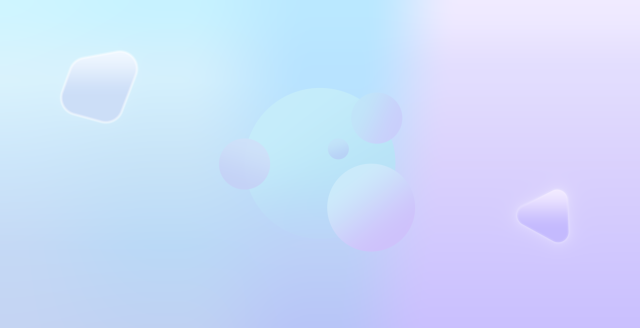
Reproduce this background procedurally as a WebGL 1 fragment shader.

```glsl
precision highp float;
// Soft pastel backdrop: cyan at left melting into lilac at right, with
// translucent gradient discs in the middle and two rounded glassy pebbles.
// Vertical colour ramps are blended sideways; shapes are distance functions.

uniform vec2 u_resolution;

const vec3 WHITE = vec3(1.0);

// Five evenly spaced colours, t = 0 at the top and 1 at the bottom.
vec3 ramp(float t, vec3 a, vec3 b, vec3 c, vec3 d, vec3 e) {
  float s = clamp(t, 0.0, 1.0) * 4.0;
  vec3 col = mix(a, b, smoothstep(0.0, 1.0, s));
  col = mix(col, c, clamp(s - 1.0, 0.0, 1.0));
  col = mix(col, d, clamp(s - 2.0, 0.0, 1.0));
  return mix(col, e, clamp(s - 3.0, 0.0, 1.0));
}

vec3 backdrop(vec2 uv) {
  float t = 1.0 - uv.y;
  vec3 left = ramp(t, vec3(0.81, 0.96, 1.0), vec3(0.85, 0.95, 0.99),
    vec3(0.80, 0.90, 0.98), vec3(0.77, 0.85, 0.96), vec3(0.77, 0.83, 0.95));
  vec3 inner = ramp(t, vec3(0.78, 0.95, 1.0), vec3(0.83, 0.94, 0.99),
    vec3(0.78, 0.89, 0.97), vec3(0.73, 0.85, 0.965), vec3(0.75, 0.82, 0.95));
  vec3 centre = ramp(t, vec3(0.73, 0.91, 1.0), vec3(0.72, 0.89, 1.0),
    vec3(0.73, 0.87, 0.98), vec3(0.74, 0.82, 0.97), vec3(0.72, 0.77, 0.97));
  vec3 right = ramp(t, vec3(0.94, 0.92, 1.0), vec3(0.885, 0.865, 0.995),
    vec3(0.855, 0.82, 0.99), vec3(0.82, 0.785, 0.995), vec3(0.79, 0.75, 0.995));
  float edge = 0.52 + 0.05 * uv.y;
  vec3 col = mix(left, inner, smoothstep(0.0, 0.25, uv.x));
  col = mix(col, centre, smoothstep(0.28, 0.49, uv.x));
  return mix(col, right, smoothstep(edge, edge + 0.15, uv.x));
}

// Antialiased coverage of a signed distance.
float cover(float d, float px) {
  return 1.0 - smoothstep(-0.75 * px, 0.75 * px, d);
}

// Disc filled from colour a to b along the unit direction dir.
vec3 disc(vec3 base, vec2 p, float radius, vec2 dir, vec3 a, vec3 b, float alpha, float px) {
  float t = smoothstep(-0.9, 0.9, dot(p, dir) / radius);
  return mix(base, mix(a, b, t), alpha * cover(length(p) - radius, px));
}

// x: distance to segment a-b, y: side of the edge (positive is inside).
vec2 edgeInfo(vec2 p, vec2 a, vec2 b) {
  vec2 e = b - a;
  vec2 w = p - a;
  float h = clamp(dot(w, e) / max(dot(e, e), 0.00001), 0.0, 1.0);
  return vec2(length(w - e * h), e.x * w.y - e.y * w.x);
}

// Rounded convex quad, corners counter-clockwise; a repeated corner
// makes it a triangle.
float roundedQuad(vec2 p, vec2 a, vec2 b, vec2 c, vec2 d, float radius) {
  vec2 q = min(min(edgeInfo(p, a, b), edgeInfo(p, b, c)),
               min(edgeInfo(p, c, d), edgeInfo(p, d, a)));
  return (q.y < 0.0 ? q.x : -q.x) - radius;
}

// Pebble with vertical shading, a thin pale rim and an outer glow.
vec3 pebble(vec3 base, float d, float t, vec3 top, vec3 bottom, float rim, float glow, float px) {
  float halo = glow * exp(-max(d, 0.0) / 0.018);
  vec3 col = mix(base, WHITE, halo);
  col = mix(col, mix(bottom, top, smoothstep(0.0, 1.0, t)), cover(d, px));
  return mix(col, WHITE, rim * (1.0 - smoothstep(0.0, 0.004 + px, abs(d))));
}

void main() {
  vec2 uv = gl_FragCoord.xy / u_resolution;
  vec2 p = (gl_FragCoord.xy - 0.5 * u_resolution) / u_resolution.y;
  float px = 1.0 / u_resolution.y;
  vec3 col = backdrop(uv);

  // Large pale disc, dissolving toward its lower edge.
  float fade = mix(0.15, 0.92, smoothstep(-0.23, 0.06, p.y));
  vec2 diagonal = vec2(0.6, -0.8);
  col = disc(col, p - vec2(0.0, 0.002), 0.23, diagonal,
    vec3(0.775, 0.93, 0.98), vec3(0.71, 0.89, 0.965), fade, px);

  // Smaller discs resting on it.
  col = disc(col, p - vec2(0.173, 0.140), 0.078, vec2(0.9, -0.436),
    vec3(0.755, 0.895, 0.975), vec3(0.79, 0.81, 0.985), 0.95, px);
  col = disc(col, p - vec2(-0.230, 0.0), 0.078, vec2(-0.3, -0.954),
    vec3(0.81, 0.88, 0.975), vec3(0.77, 0.82, 0.965), 0.92, px);
  col = disc(col, p - vec2(0.056, 0.046), 0.032, vec2(0.3, -0.954),
    vec3(0.76, 0.89, 0.975), vec3(0.72, 0.82, 0.965), 0.95, px);
  col = disc(col, p - vec2(0.156, -0.133), 0.134, diagonal,
    vec3(0.80, 0.92, 0.98), vec3(0.81, 0.76, 0.985), 0.97, px);

  // Icy pebble at upper left.
  float ice = roundedQuad(p, vec2(-0.610, 0.291), vec2(-0.712, 0.272),
    vec2(-0.737, 0.202), vec2(-0.653, 0.179), 0.052);
  col = pebble(col, ice, (p.y - 0.20) / 0.15,
    vec3(0.94, 0.97, 1.0), vec3(0.80, 0.87, 0.97), 0.5, 0.06, px);

  // Lilac pebble at lower right.
  vec2 tip = vec2(0.633, -0.156);
  float lilac = roundedQuad(p, vec2(0.723, -0.110), tip, tip, vec2(0.726, -0.207), 0.032);
  col = pebble(col, lilac, (p.y + 0.20) / 0.13,
    vec3(0.95, 0.92, 1.0), vec3(0.77, 0.73, 0.995), 0.12, 0.22, px);

  gl_FragColor = vec4(col, 1.0);
}
```
